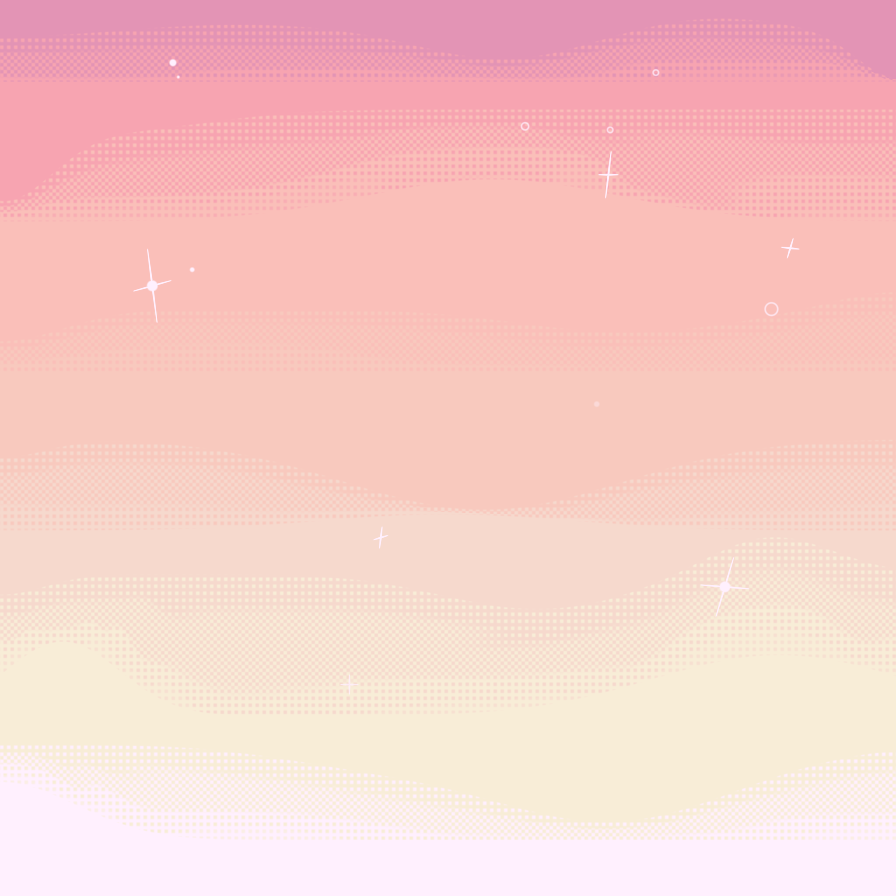
Write a three.js fragment shader that draws this background.

```glsl
// Pastel sunset sky: wavy dithered bands from mauve to pale lilac, with hand-drawn sparkles.
varying vec2 vUv;

const vec3 MAUVE  = vec3(0.89, 0.58, 0.71);
const vec3 PINK   = vec3(0.97, 0.645, 0.695);
const vec3 SALMON = vec3(0.98, 0.75, 0.725);
const vec3 PEACH  = vec3(0.973, 0.79, 0.745);
const vec3 BLUSH  = vec3(0.965, 0.85, 0.805);
const vec3 CREAM  = vec3(0.973, 0.93, 0.845);
const vec3 LILAC  = vec3(1.0, 0.94, 0.995);

const float DITHER_CELLS = 256.0;          // dither cells across the canvas
const float EDGE = 0.0012;                 // softness of edges
const float STROKE = 0.0012;               // half width of sparkle lines
const vec2 WISP_SCALE = vec2(4.0, 30.0);   // stretched noise inside the bands
const float WISP_AMOUNT = 0.5;

float hash(vec2 p) {
  vec3 q = fract(vec3(p.xyx) * 0.1031);
  q += dot(q, q.yzx + 33.33);
  return fract((q.x + q.y) * q.z);
}

float noise(vec2 p) {
  vec2 i = floor(p);
  vec2 f = fract(p);
  f = f * f * (3.0 - 2.0 * f);
  float low = mix(hash(i), hash(i + vec2(1.0, 0.0)), f.x);
  float high = mix(hash(i + vec2(0.0, 1.0)), hash(i + vec2(1.0, 1.0)), f.x);
  return mix(low, high, f.y);
}

// Smooth hill of height 1 at the given centre.
float bump(float x, float centre, float width) {
  float d = (x - centre) / width;
  return exp(-d * d);
}

// Ordered 2x2 dither: cells switch on one by one as density grows.
float dither(vec2 uv, float density) {
  vec2 wave = clamp(1.5 * sin(3.14159 * uv * DITHER_CELLS), -1.0, 1.0);
  vec2 a = 0.5 + 0.5 * wave;
  vec2 b = 1.0 - a;
  vec4 cells = vec4(a.x * a.y, b.x * b.y, a.x * b.y, b.x * a.y);
  vec4 limit = vec4(0.12, 0.37, 0.62, 0.87);
  return dot(cells, smoothstep(limit - 0.05, limit + 0.05, vec4(density)));
}

// Coverage of the next band: dithered below start, solid below full (depths from the top).
float band(vec2 uv, float start, float full) {
  float depth = 1.0 - uv.y;
  float progress = (depth - start) / max(full - start, 0.004);
  float wisp = (noise(uv * WISP_SCALE + full * 50.0) - 0.5) * WISP_AMOUNT;
  float density = clamp(0.18 + 0.68 * progress + wisp * progress, 0.18, 0.86);
  float begun = smoothstep(start - EDGE, start + EDGE, depth);
  float solid = smoothstep(full - EDGE, full + EDGE, depth);
  return mix(dither(uv, density) * begun, 1.0, solid);
}

// Crooked four-armed sparkle; reach = half width and half height, tilt = lean and slope.
float sparkle(vec2 p, vec2 reach, vec2 tilt, float core) {
  vec2 offAxis = abs(p - tilt * p.yx);
  vec2 taper = STROKE * (1.0 - 0.5 * min(abs(p.yx) / reach.yx, 1.0));
  vec2 lines = 1.0 - smoothstep(taper - EDGE * 0.5, taper + EDGE * 0.5, offAxis);
  vec2 ends = 1.0 - smoothstep(reach - EDGE, reach + EDGE, abs(p));
  float dotShape = 1.0 - smoothstep(core - EDGE, core + EDGE, length(p));
  return max(max(lines.x * ends.y, lines.y * ends.x), dotShape * step(EDGE, core));
}

float speck(vec2 p, float radius) {
  return 1.0 - smoothstep(radius - EDGE, radius + EDGE, length(p));
}

float ring(vec2 p, float radius) {
  return 0.75 * (1.0 - smoothstep(0.0, STROKE + EDGE * 0.5, abs(length(p) - radius)));
}

void main() {
  vec2 uv = vUv;
  float x = uv.x;

  // Sky bands, top to bottom
  float start = 0.0456 - 0.018 * bump(x, 0.27, 0.2) + 0.024 * bump(x, 0.56, 0.12)
    - 0.025 * bump(x, 0.8, 0.14) + 0.045 * bump(x, 1.0, 0.06);
  vec3 color = mix(MAUVE, PINK, band(uv, start, 0.0911));

  start = 0.1224 + 0.091 * bump(x, 0.0, 0.08) + 0.023 * bump(x, 0.13, 0.15);
  color = mix(color, SALMON, band(uv, start, 0.247 - 0.047 * bump(x, 0.55, 0.2)));

  start = 0.345 + 0.036 * bump(x, 0.0, 0.1) + 0.026 * bump(x, 0.7, 0.17) - 0.02 * bump(x, 1.0, 0.1);
  color = mix(color, PEACH, band(uv, start, 0.417));

  start = 0.49 + 0.021 * bump(x, 0.0, 0.07) + 0.079 * bump(x, 0.54, 0.22);
  color = mix(color, BLUSH, band(uv, start, 0.592 - 0.018 * bump(x, 0.5, 0.2)));

  start = 0.641 + 0.023 * bump(x, 0.0, 0.07) + 0.039 * bump(x, 0.6, 0.15) - 0.043 * bump(x, 0.86, 0.1);
  float full = 0.799 - 0.083 * bump(x, 0.07, 0.09) - 0.068 * bump(x, 0.87, 0.2);
  color = mix(color, CREAM, band(uv, start, full));

  start = 0.831 + 0.086 * bump(x, 0.68, 0.2) + 0.018 * bump(x, 0.4, 0.15);
  color = mix(color, LILAC, band(uv, start, 0.9375 - 0.065 * bump(x, 0.0, 0.12)));

  // Sparkles
  float light = sparkle(uv - vec2(0.170, 0.681), vec2(0.021, 0.041), vec2(-0.13, 0.28), 0.006);
  light = max(light, sparkle(uv - vec2(0.679, 0.805), vec2(0.011, 0.026), vec2(0.12, 0.0), 0.0));
  light = max(light, sparkle(uv - vec2(0.882, 0.723), vec2(0.010, 0.011), vec2(0.3, -0.1), 0.0));
  light = max(light, sparkle(uv - vec2(0.425, 0.400), vec2(0.008, 0.012), vec2(0.12, 0.3), 0.0));
  light = max(light, sparkle(uv - vec2(0.809, 0.345), vec2(0.027, 0.033), vec2(0.3, -0.08), 0.006));
  light = max(light, 0.8 * sparkle(uv - vec2(0.390, 0.236), vec2(0.010, 0.011), vec2(0.0), 0.0));

  // Specks and tiny rings
  light = max(light, speck(uv - vec2(0.193, 0.930), 0.0038));
  light = max(light, speck(uv - vec2(0.2145, 0.699), 0.0025));
  light = max(light, speck(uv - vec2(0.199, 0.914), 0.0015));
  light = max(light, 0.4 * speck(uv - vec2(0.666, 0.549), 0.003));
  light = max(light, max(ring(uv - vec2(0.586, 0.859), 0.004), ring(uv - vec2(0.681, 0.855), 0.003)));
  light = max(light, max(ring(uv - vec2(0.732, 0.919), 0.003), ring(uv - vec2(0.861, 0.655), 0.007)));

  gl_FragColor = vec4(mix(color, LILAC, light), 1.0);
}
```
